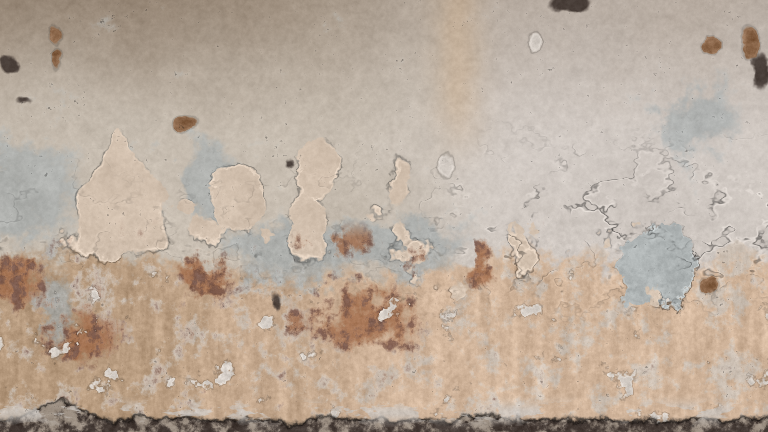
Give the GLSL for this texture, as a Shadertoy shader.

```glsl
// Weathered plaster wall: grey paint above, peach and rust below, rubble at the foot.
// Elliptical patches are bent by gradient noise, then layered from broad tints
// to peeling flakes, cracks, stains, chips and grain.
const int COUNT = 6;
// Each patch holds centre.xy and radii.zw in units of canvas height.
const vec4 CREAM[COUNT] = vec4[](
  vec4(.42, .52, .03, .02), vec4(.55, .54, .05, .07), vec4(.74, .61, .05, .07),
  vec4(.71, .48, .04, .09), vec4(.92, .58, .02, .05), vec4(.25, .44, .08, .03));
const vec4 BLUE[COUNT] = vec4[](
  vec4(.05, .56, .15, .13), vec4(.47, .58, .09, .09), vec4(.13, .28, .04, .1),
  vec4(.66, .42, .14, .08), vec4(.94, .43, .16, .07), vec4(1.62, .73, .1, .08));
const vec4 RUST[COUNT] = vec4[](
  vec4(.03, .35, .1, .06), vec4(.19, .22, .12, .07), vec4(.47, .36, .08, .06),
  vec4(.85, .27, .16, .1), vec4(.82, .45, .05, .04), vec4(1.11, .38, .04, .05));
const vec4 CHIPS[COUNT] = vec4[](
  vec4(.13, .92, .012, .02), vec4(.13, .865, .01, .02), vec4(1.65, .895, .02, .02),
  vec4(1.735, .9, .017, .036), vec4(.43, .715, .024, .018), vec4(1.645, .34, .02, .02));
const vec4 HOLES[COUNT] = vec4[](
  vec4(.023, .85, .018, .022), vec4(1.757, .84, .018, .04), vec4(.64, .3, .01, .018),
  vec4(.67, .62, .008, .009), vec4(1.32, .99, .045, .02), vec4(.06, .765, .015, .006));

vec2 gradientAt(vec2 cell) {
  vec3 h = fract(cell.xyx * vec3(.1031, .103, .0973));
  h += dot(h, h.yzx + 33.33);
  return 2. * fract((h.xx + h.yz) * h.zy) - 1.;
}

float gradientNoise(vec2 p) {
  vec2 i = floor(p), f = fract(p), e = vec2(1, 0);
  vec2 s = f * f * (3. - 2. * f);
  float low = mix(dot(gradientAt(i), f), dot(gradientAt(i + e), f - e), s.x);
  float high = mix(dot(gradientAt(i + e.yx), f - e.yx), dot(gradientAt(i + 1.), f - 1.), s.x);
  return mix(low, high, s.y);
}

float fbm(vec2 p) {
  float sum = 0., gain = .9;
  for (int i = 0; i < 5; i++) {
    sum += gain * gradientNoise(p);
    p = mat2(1.6, 1.2, -1.2, 1.6) * p + 7.3;
    gain *= .6;
  }
  return sum;
}

float glows(vec2 p, vec4 areas[COUNT]) {
  float sum = 0.;
  for (int i = 0; i < COUNT; i++) {
    vec2 q = (p - areas[i].xy) / areas[i].zw;
    sum += exp(-dot(q, q));
  }
  return min(sum, 1.);
}

// Approximate depth inside an ellipse, negative outside.
float depth(vec2 p, vec4 area) {
  return (1. - length((p - area.xy) / area.zw)) * min(area.z, area.w);
}

float depths(vec2 p, vec4 areas[COUNT]) {
  float d = -1.;
  for (int i = 0; i < COUNT; i++) d = max(d, depth(p, areas[i]));
  return d;
}

float cover(float d, float soft) { return smoothstep(-soft, soft, d); }
float rim(float d, float width) { return exp(-d * d / (width * width)); }

// Lays a flake on the wall, with a shadow outside its edge and a lit lip inside.
vec3 peel(vec3 wall, vec3 paint, float d, float relief) {
  wall *= 1. - relief * rim(d + .002, .002);
  return mix(wall, paint + .3 * relief * rim(d - .003, .002), cover(d, .002));
}

void mainImage(out vec4 fragColor, in vec2 fragCoord) {
  vec2 p = fragCoord / iResolution.y;
  float broad = fbm(p * 3.), mid = fbm(p * 11. + 4.), fine = fbm(p * 38. + 9.);
  float streak = fbm(p * vec2(34, 5)), broken = cover(fbm(p * 9. + 50.), .2);
  vec2 bend = vec2(mid, fbm(p * 11. + 21.)), bent = p + .02 * bend, torn = p + .06 * bend;
  float lower = cover(.42 - p.y, .1), left = cover(1.1 - p.x, .3);
  // Grey upper paint, dirt at the top and a tan column
  vec3 col = mix(vec3(.78, .74, .69), vec3(.82, .79, .765), smoothstep(.7, 1.3, p.x + .2 * broad));
  float dirt = cover(p.y - .86 + .12 * broad, .22) * mix(.85, .4, smoothstep(.3, 1.1, p.x));
  col = mix(col, vec3(.53, .46, .39), dirt);
  col = mix(col, vec3(.79, .69, .58), .6 * rim(bent.x - 1.06, .055) * smoothstep(.58, .8, p.y));
  col += .03 * (broad + mid);
  // Peach undercoat with an uneven upper edge
  float peachDepth = .4 + .02 * sin(p.x * 7.) - p.y + .13 * mid + .03 * fine;
  vec3 peach = mix(vec3(.71, .6, .49), vec3(.82, .71, .61), smoothstep(.1, 1., p.x + .3 * broad));
  peach = mix(peach, vec3(.79, .74, .69), smoothstep(0., .4, mid + .5 * fine));
  col = mix(col, peach + .09 * streak, cover(peachDepth, .025));
  // Washed blue paint and a peeled hollow on the right
  vec3 blue = vec3(.65, .67, .67) + .08 * mid;
  col = mix(col, blue, .75 * smoothstep(.25, .7, glows(torn, BLUE) + .6 * mid + .25 * fine));
  col = peel(col, blue + .03, depth(torn, vec4(1.52, .385, .09, .1)), .4 * broken);
  // Cream flakes, a tapering patch and loose flakes along the middle
  float taper = min(min(.1, (.7 - bent.y) * .7) - abs(bent.x - .28), bent.y - .42);
  float loose = .06 * (fbm(p * 7. + 90.) - .22 - 5. * abs(p.y - .42) * abs(p.y - .42) * 4.);
  float flake = max(max(taper, depths(p + .04 * bend, CREAM)), loose);
  col = peel(col, vec3(.82, .75, .68) + .05 * mid, flake, .3 * broken);
  // Rust stains with vertical drips and sparse spots
  float rust = max(glows(torn, RUST), .04 + .22 * left) + .6 * mid + .4 * fine + .3 * streak;
  vec3 rustColor = mix(vec3(.64, .43, .3), vec3(.4, .25, .2), smoothstep(-.1, .4, fine + .5 * streak));
  col = mix(col, rustColor, .8 * smoothstep(.42, .85, rust) * cover(.47 - p.y, .03));
  // Pale scars, brown chips and dark holes
  float scars = mix(-.03, .05 * (fbm(p * 12. + 70.) - .38), lower);
  scars = max(scars, depth(bent, vec4(1.035, .615, .016, .02)));
  scars = max(scars, depth(bent, vec4(1.24, .902, .016, .02)));
  col = peel(col, vec3(.81, .78, .75) + .06 * fine, scars, .15);
  col = peel(col, vec3(.52, .38, .27) + .12 * fine, depths(bent, CHIPS), .15);
  col = mix(col, vec3(.24, .2, .18), .9 * cover(depths(bent, HOLES), .004));
  // Broken crack contours, denser on the right
  float contour = fbm(p * vec2(5, 7) + 31.);
  float cracks = (1. - .7 * left) * rim(p.y - .48, .16) * broken;
  col *= 1. - .4 * rim(contour, .02) * cracks;
  col += .08 * rim(contour - .05, .025) * cracks;
  // Ragged foot with rubble and white flakes
  float ledge = .03 + .03 * rim(p.x - .14, .07) + .025 * mid + .01 * fine;
  vec3 rubble = mix(vec3(.27, .23, .21), vec3(.6, .55, .5), smoothstep(-.2, .5, fine + mid));
  col = mix(col, rubble, cover(ledge - p.y, .003)) * (1. - .5 * rim(p.y - ledge, .005));
  float white = smoothstep(.05, .15, fbm(p * vec2(7, 18) + 63.)) * rim(p.y - .045, .022);
  col = mix(col, vec3(.8, .78, .76), .8 * white);
  // Mottling, pits and grain, rougher below
  float grain = fbm(p * 90.);
  col += mix(.04, .07, lower) * (fine + grain);
  col *= 1. - .3 * smoothstep(.45, .8, grain + .4 * mid);
  fragColor = vec4(clamp(col, 0., 1.), 1);
}
```
